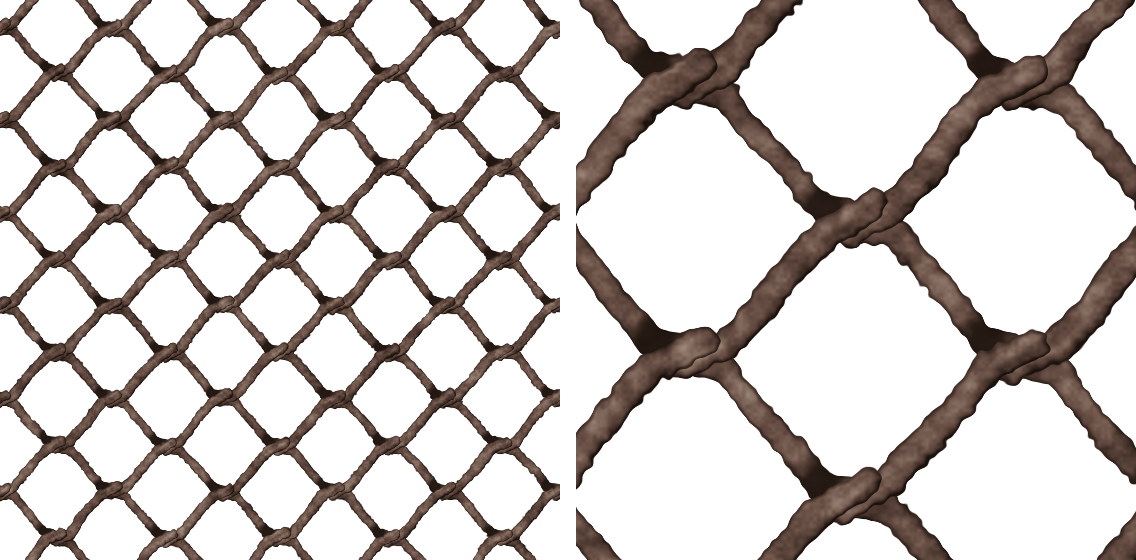
Left: the whole. Right: its middle third, enlarged.
A WebGL 2 fragment shader for this pattern:

```glsl
#version 300 es
precision highp float;
uniform vec2 u_resolution;
out vec4 outColor;

float hash(vec2 p) {
    return fract(sin(dot(p, vec2(127.1, 311.7))) * 43758.5453);
}

float noise(vec2 p) {
    vec2 i = floor(p), f = fract(p);
    f = f * f * (3.0 - 2.0 * f);
    return mix(mix(hash(i), hash(i + vec2(1, 0)), f.x),
               mix(hash(i + vec2(0, 1)), hash(i + vec2(1, 1)), f.x), f.y);
}

float segment(vec2 p, vec2 a, vec2 b) {
    vec2 ab = b - a;
    return length(p - a - ab * clamp(dot(p - a, ab) / dot(ab, ab), 0.0, 1.0));
}

// Distance to the axis of a bent strand, with a softened elbow
float bentAxis(vec2 p, vec2 a, vec2 b, vec2 c) {
    float d1 = segment(p, a, b), d2 = segment(p, b, c);
    float h = max(0.5 - abs(d1 - d2), 0.0);
    return min(d1, d2) - h * h * 0.3;
}

vec3 rust(float tone) {
    vec3 dark = vec3(0.11, 0.07, 0.05), mid = vec3(0.41, 0.31, 0.27), pale = vec3(0.65, 0.57, 0.51);
    return tone < 0.55 ? mix(dark, mid, max(tone, 0.0) / 0.55)
                       : mix(mid, pale, min((tone - 0.55) / 0.45, 1.0));
}

// Paints one rounded strand over what lies below it
void paintStrand(inout vec3 color, vec2 p, vec2 a, vec2 b, vec2 c,
                 float radius, float wear, float shadow, float soft) {
    float d = bentAxis(p, a, b, c);
    float h = clamp(bentAxis(p + vec2(0.16, -0.16), a, b, c) / (radius * 1.12), 0.0, 1.0);
    float tone = 0.05 + 0.57 * sqrt(1.0 - h * h) + wear;
    tone *= mix(0.5, 1.0, smoothstep(0.0, 0.3, radius - d)) * shadow;
    color = mix(color, rust(tone), smoothstep(-soft, soft, radius - d));
}

void main() {
    // Hundredths of the canvas, gently bent and with ragged edges
    vec2 pos = gl_FragCoord.xy / u_resolution * 100.0;
    float soft = 60.0 / u_resolution.y;
    vec2 bend = vec2(noise(pos * 0.25), noise(pos * 0.25 + 40.0)) - 0.5;
    vec2 rough = vec2(noise(pos * 1.9 + 7.0), noise(pos * 1.9 + 90.0)) - 0.5;
    vec2 warped = pos + bend * 0.65 + rough * 0.3;

    // Diagonal lattice: a knot in the middle of every diamond
    vec2 spacing = vec2(19.9, 16.56);
    vec2 g = (warped - vec2(0.3, 95.05)) / spacing;
    vec2 lattice = vec2(g.x + g.y, g.x - g.y);
    vec2 id = floor(lattice + 0.5);
    vec2 f = lattice - id;
    vec2 q = vec2(f.x + f.y, f.x - f.y) * 0.5 * spacing;

    // Mottled wear, and a different tone for each knot
    float nearKnot = exp(-dot(q, q) * 0.12);
    float wear = 0.36 * (noise(pos * 0.55 + 13.0) - 0.5)
               + 0.28 * (noise(pos * 1.6 + 31.0) - 0.5)
               + 0.16 * (noise(pos * 4.5) - 0.5)
               + 0.2 * (hash(id) - 0.5) * nearKnot;
    // Fibre marks following the twist
    wear += 0.09 * nearKnot * sin(dot(q, vec2(3.2, -5.0)) + 6.0 * hash(id + 5.0));

    vec2 elbow = vec2(2.2, 0.8), reach = vec2(5.6, 4.9), flip = vec2(-1, 1);
    float twist = 0.3 * (hash(id + 17.0) - 0.5);
    float falling = 0.8, rising = 0.92;
    vec3 color = vec3(1);

    // Falling wire: dark where it slips behind the knot
    float shadow = mix(0.1, 0.94, smoothstep(0.8, 2.1, length(q - vec2(-2.1, 1.0))));
    paintStrand(color, q, vec2(-0.3, 0.5), elbow * flip, reach * flip, falling, wear, shadow, soft);
    float shade = mix(0.65, 0.94, smoothstep(1.5, 3.2, length(q)));
    paintStrand(color, q, vec2(0.3, -0.6), -elbow * flip, -reach * flip, falling, wear, shade, soft);

    // Rising wire: two strands wrapped over each other
    paintStrand(color, q, vec2(-0.6, -0.75 + twist), elbow, reach, rising, wear, 1.0, soft);
    paintStrand(color, q, vec2(0.7, 0.7 + twist), -elbow, -reach, rising, wear, 1.0, soft);

    outColor = vec4(color, 1);
}
```
